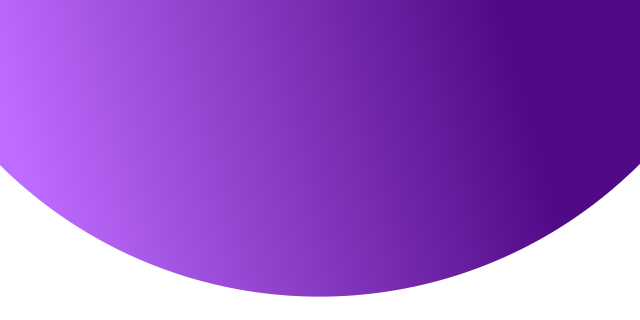
Write a Shadertoy shader that draws this background.

```glsl
// A large violet disc hanging from above over white, shaded by a slanted linear gradient.

// Lengths are in canvas heights, with the origin at the lower left.
const vec3 PAPER = vec3(1.0);
const vec3 LIGHT_VIOLET = vec3(0.745, 0.420, 1.0);
const vec3 DEEP_VIOLET = vec3(0.318, 0.039, 0.529);

const vec2 DISC_CENTER = vec2(0.998, 1.490);
const float DISC_RADIUS = 1.417;

const vec2 GRADIENT_AXIS = vec2(1.0, 0.28);
const float GRADIENT_START = 0.207;
const float GRADIENT_END = 1.824;

float discDistance(vec2 p) {
    return length(p - DISC_CENTER) - DISC_RADIUS;
}

vec3 violetGradient(vec2 p) {
    float along = dot(p, GRADIENT_AXIS);
    float t = (along - GRADIENT_START) / (GRADIENT_END - GRADIENT_START);
    return mix(LIGHT_VIOLET, DEEP_VIOLET, clamp(t, 0.0, 1.0));
}

void mainImage(out vec4 fragColor, in vec2 fragCoord) {
    vec2 p = fragCoord / iResolution.y;
    float pixel = 1.0 / iResolution.y;

    // Smooth rim, one pixel wide
    float coverage = clamp(0.5 - discDistance(p) / pixel, 0.0, 1.0);

    fragColor = vec4(mix(PAPER, violetGradient(p), coverage), 1.0);
}
```
